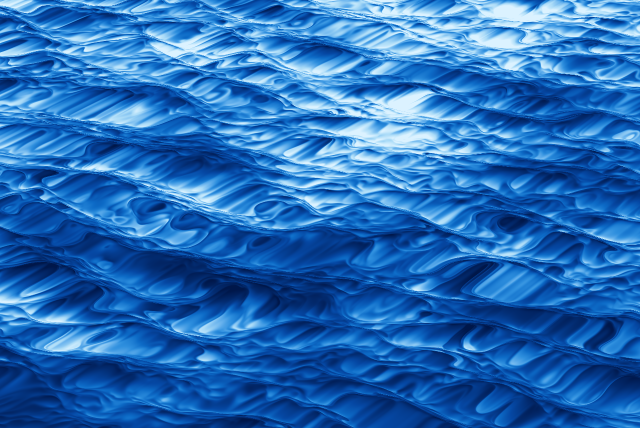
Reproduce this texture procedurally as a Shadertoy shader.

```glsl
const float HORIZON = 3.0;         // vanishing height, in canvas heights
const float STRETCH = 3.1;         // length of a wavelet over its thickness
const float FIRST_FREQUENCY = 8.0;
const float FREQUENCY_STEP = 1.62;
const int WAVE_LAYERS = 6;
const float WAVE_CONTRAST = 0.37;
const float SWELL_CONTRAST = 0.42;
const float CREST_SOFTNESS = 0.0015;
const float TILT = 0.11;           // streaks fall towards the right
const float NOISE_SPREAD = 0.172;  // standard deviation of the noise
const float SLOPE_SPREAD = 0.12;
const vec2 GLARE_CENTER = vec2(0.98, 0.86);
const int SAMPLES = 2;             // antialiasing grid per axis

const vec3 ABYSS = vec3(0.00, 0.09, 0.29);
const vec3 NAVY  = vec3(0.01, 0.17, 0.44);
const vec3 DEEP  = vec3(0.02, 0.28, 0.64);
const vec3 BLUE  = vec3(0.05, 0.42, 0.78);
const vec3 AZURE = vec3(0.18, 0.56, 0.87);
const vec3 SKY   = vec3(0.41, 0.70, 0.93);
const vec3 FOAM  = vec3(0.67, 0.86, 0.97);
const vec3 GLINT = vec3(0.86, 0.95, 1.00);

vec2 hash2(vec2 p) {
    vec2 k = vec2(dot(p, vec2(127.1, 311.7)), dot(p, vec2(269.5, 183.3)));
    return 2.0 * fract(sin(k) * 43758.5453) - 1.0;
}

float gradientNoise(vec2 p) {
    vec2 i = floor(p), f = fract(p);
    vec2 u = f * f * (3.0 - 2.0 * f);
    vec2 e = vec2(1.0, 0.0);
    float low = mix(dot(hash2(i), f), dot(hash2(i + e), f - e), u.x);
    float high = mix(dot(hash2(i + e.yx), f - e.yx), dot(hash2(i + e.xx), f - e.xx), u.x);
    return mix(low, high, u.y);
}

// Sharp crests along the zero lines of the noise
float crest(vec2 p) {
    float n = gradientNoise(p);
    return -sqrt(n * n + CREST_SOFTNESS);
}

// Brightness of the water, roughly with zero mean and unit spread
float waterTone(vec2 uv) {
    // Perspective: waves shrink towards the top
    float depth = 1.0 / (HORIZON - uv.y);
    vec2 plane = vec2((uv.x - 0.75) * depth * 2.5, depth * 6.25);

    // Broad light, strongest at the upper right
    vec2 away = (uv - GLARE_CENTER) * vec2(1.6, 2.8);
    float light = 1.25 * (uv.y - 0.5) + 0.65 * exp(-dot(away, away)) - 0.12;

    // Large swells
    vec2 swellPos = vec2(plane.x, plane.y + TILT * plane.x);
    float swell = gradientNoise(swellPos * vec2(2.1, 6.0) + 7.3)
                + 0.7 * gradientNoise(swellPos * vec2(4.3, 13.0) + 31.7);
    swell /= NOISE_SPREAD * 1.22;

    // Wavelets: bright behind each crest, dark in front of it
    float waves = 0.0;
    float frequency = FIRST_FREQUENCY;
    for (int i = 0; i < WAVE_LAYERS; i++) {
        float layer = float(i);
        float tilt = TILT + 0.13 * sin(2.4 * layer + 0.6);
        vec2 q = vec2(plane.x / STRETCH, plane.y + tilt * plane.x) * frequency;
        q += layer * vec2(17.3, 9.1);
        float slope = (crest(q) - crest(q + vec2(0.0, 0.3))) / SLOPE_SPREAD;
        waves += slope;
        plane += slope * vec2(0.16, 0.10) / frequency;
        frequency *= FREQUENCY_STEP;
    }
    float glitter = clamp(0.95 + 0.22 * light + 0.10 * swell, 0.6, 1.4);
    return light + SWELL_CONTRAST * swell + WAVE_CONTRAST * glitter * waves;
}

float ramp(float from, float to, float t) {
    return clamp((t - from) / (to - from), 0.0, 1.0);
}

vec3 waterColor(float t) {
    vec3 color = mix(ABYSS, NAVY, ramp(-2.40, -1.37, t));
    color = mix(color, DEEP, ramp(-1.37, -0.52, t));
    color = mix(color, BLUE, ramp(-0.52, 0.13, t));
    color = mix(color, AZURE, ramp(0.13, 0.67, t));
    color = mix(color, SKY, ramp(0.67, 1.17, t));
    color = mix(color, FOAM, ramp(1.17, 1.75, t));
    return mix(color, GLINT, ramp(1.75, 2.60, t));
}

void mainImage(out vec4 fragColor, in vec2 fragCoord) {
    vec3 sum = vec3(0.0);
    for (int j = 0; j < SAMPLES * SAMPLES; j++) {
        vec2 offset = (vec2(j % SAMPLES, j / SAMPLES) + 0.5) / float(SAMPLES) - 0.5;
        sum += waterColor(waterTone((fragCoord + offset) / iResolution.y));
    }
    fragColor = vec4(sum / float(SAMPLES * SAMPLES), 1.0);
}
```
